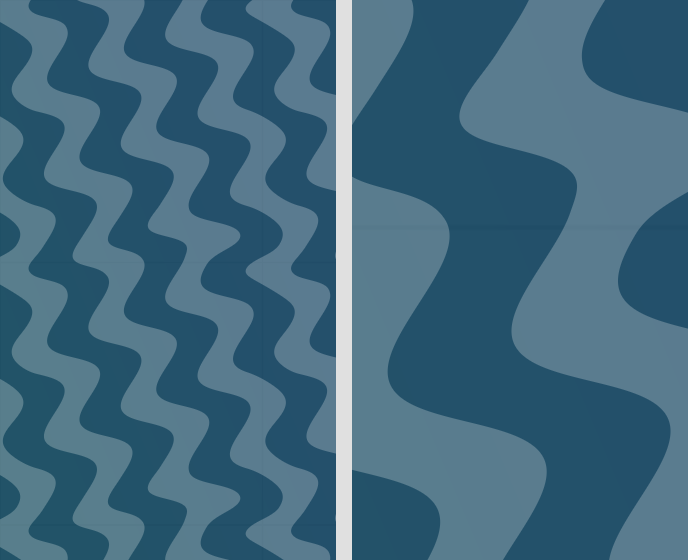
Left, the full canvas; right, a detail of the centre.
A WebGL 2 fragment shader for this pattern:

```glsl
#version 300 es
precision highp float;

uniform vec2 u_resolution;
out vec4 fragColor;

#define TILE 0.46875                  // tile side, in canvas heights
#define ACROSS vec2(0.2925, -0.1153)  // step to the next stripe, in tiles
#define ALONG vec2(0.1233, 0.2994)    // step to the next wave of a stripe
#define AMPLITUDE 0.23                // wave height, in stripe spacings
#define LEFT_EDGE vec2(0.970, 0.505)  // mean position and phase of each edge
#define RIGHT_EDGE vec2(1.445, 0.475)
#define JOIN_WIDTH 0.10               // half width of the bend at tile joins
#define SEAM_SHADE 0.012
#define DARK_BLUE vec3(0.140, 0.312, 0.420)
#define LIGHT_BLUE vec3(0.354, 0.482, 0.563)
#define GREEN_TINT vec3(-0.008, 0.014, -0.014)

const float TAU = 6.2831853;

// Staircase whose unit steps are softened around each integer
float softStair(float x) {
    x += 0.5;
    return floor(x) + smoothstep(0.5 - JOIN_WIDTH, 0.5 + JOIN_WIDTH, fract(x));
}

// Bend the slanted lattice so that it closes on the square tile
vec2 bendToTile(vec2 p) {
    vec2 closeX = 3.0 * ACROSS + ALONG - vec2(1.0, 0.0);
    vec2 closeY = 3.0 * ALONG - ACROSS - vec2(0.0, 1.0);
    float joinY = 0.958 + 0.083 * cos(TAU * (p.x - 0.14));
    return p + closeX * softStair(p.x - 1.04) + closeX
             + closeY * softStair(p.y - joinY);
}

float waveEdge(vec2 edge, float u) {
    return edge.x + AMPLITUDE * cos(TAU * (u - edge.y));
}

// Signed distance to the nearest stripe, in lattice units
float stripeDistance(vec2 cell) {
    float left = waveEdge(LEFT_EDGE, cell.y);
    float right = waveEdge(RIGHT_EDGE, cell.y);
    float offset = fract(cell.x - 0.5 * (left + right) + 0.5) - 0.5;
    return abs(offset) - 0.5 * (right - left);
}

void main() {
    // Tile coordinates, counted from the top left
    vec2 uv = gl_FragCoord.xy / u_resolution;
    vec2 p = vec2(gl_FragCoord.x, u_resolution.y - gl_FragCoord.y);
    p /= u_resolution.y * TILE;

    // Wavy stripes
    vec2 cell = inverse(mat2(ACROSS, ALONG)) * bendToTile(p);
    float d = stripeDistance(cell);
    float slope = max(length(vec2(dFdx(d), dFdy(d))), 1e-5);
    float stripe = clamp(0.5 - d / slope, 0.0, 1.0);
    vec3 color = mix(DARK_BLUE, LIGHT_BLUE, stripe);

    // Greener towards the lower left
    color += GREEN_TINT * (1.0 - smoothstep(0.0, 1.3, uv.x + 0.7 * uv.y));

    // Faint lines where tiles meet
    vec2 seam = abs(fract(p + 0.5) - 0.5);
    color -= SEAM_SHADE * (1.0 - smoothstep(0.001, 0.005, min(seam.x, seam.y)));

    fragColor = vec4(color, 1.0);
}
```
